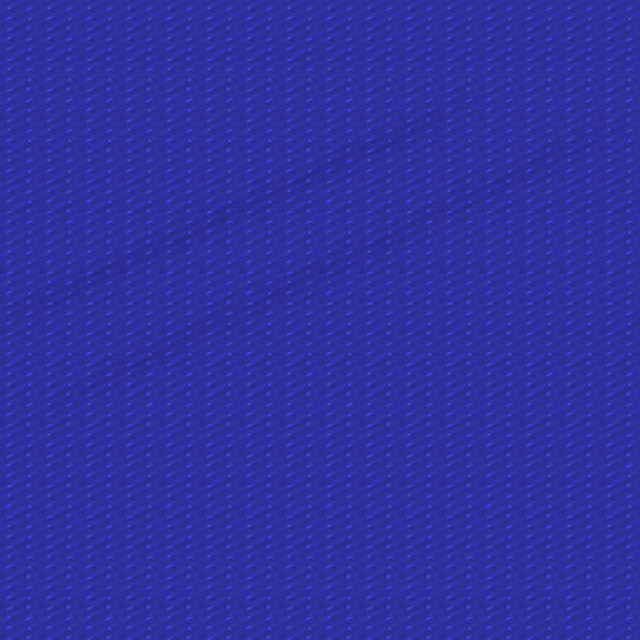
Give the GLSL for this texture, as a WebGL 1 fragment shader.

```glsl
precision highp float;

uniform vec2 u_resolution;

const vec2 REPEATS = vec2(16.0, 21.0);

float hash(vec2 p) {
  return fract(sin(dot(p, vec2(127.1, 311.7))) * 43758.5453);
}

// Thread lattice: 16 by 15 knots, identical in every cell
float knot(vec2 i) {
  return hash(mod(i, vec2(16.0, 15.0)) + 3.0);
}

float threadNoise(vec2 p) {
  vec2 i = floor(p);
  vec2 f = fract(p);
  f = f * f * (3.0 - 2.0 * f);
  return mix(mix(knot(i), knot(i + vec2(1.0, 0.0)), f.x),
             mix(knot(i + vec2(0.0, 1.0)), knot(i + vec2(1.0, 1.0)), f.x), f.y);
}

// Raised stitches: two columns by three rows per cell, dots and short dashes
float stitches(vec2 cell) {
  float glow = 0.0;
  for (int k = 0; k < 3; k++) {
    for (int j = 0; j < 2; j++) {
      vec2 id = vec2(float(j), float(k));
      vec2 jitter = vec2(hash(id + 5.0), hash(id + 9.0)) - 0.5;
      vec2 center = vec2(0.22 + 0.5 * id.x, 0.06 + id.y / 3.0) + 0.05 * jitter;
      vec2 local = cell - center + 0.5;
      vec2 d = (fract(local) - 0.5) * vec2(1.0, 0.762);
      d = vec2(0.93 * d.x + 0.37 * d.y, 0.93 * d.y - 0.37 * d.x);
      bool isDot = mod(id.x + floor(id.y / 2.0), 2.0) > 0.5;
      vec2 size = isDot ? vec2(0.055, 0.05) : vec2(0.115, 0.043);
      float strength = isDot ? 1.0 : 0.85;
      strength *= 0.92 + 0.16 * hash(mod(floor(local), REPEATS) + 17.0 * id);
      glow = max(glow, strength * (1.0 - smoothstep(0.35, 1.0, length(d / size))));
    }
  }
  return glow;
}

// Soft fold from a to b, wrapped around the canvas and faded at both ends
float crease(vec2 uv, vec2 a, vec2 b) {
  float shade = 0.0;
  vec2 span = b - a;
  for (int n = -1; n <= 1; n++) {
    for (int m = -1; m <= 1; m++) {
      vec2 p = uv + vec2(float(n), float(m)) - a;
      float t = dot(p, span) / dot(span, span);
      float along = smoothstep(0.0, 0.2, t) * (1.0 - smoothstep(0.75, 1.0, t));
      float across = length(p - t * span) / 0.018;
      shade += along * exp(-across * across);
    }
  }
  return shade;
}

void main() {
  vec2 uv = gl_FragCoord.xy / u_resolution;
  vec2 cell = uv * REPEATS;
  float row = 3.0 * cell.y - 2.0 * cell.x;

  // Woven ground: slanted ribs under a fine speckle
  float grain = threadNoise(cell * vec2(16.0, 15.0));
  float level = 0.615 + 0.09 * (grain - 0.5);
  level += 0.022 * cos(6.28318 * (row + 0.2));

  // Folds in the cloth
  level -= 0.032 * crease(uv, vec2(-0.06, 0.47), vec2(0.80, 0.87));
  level -= 0.027 * crease(uv, vec2(0.0, 0.33), vec2(1.06, 0.85));

  level = mix(level, 0.88, clamp(stitches(cell), 0.0, 1.0));
  gl_FragColor = vec4(level * vec3(0.296, 0.306, 1.0), 1.0);
}
```
